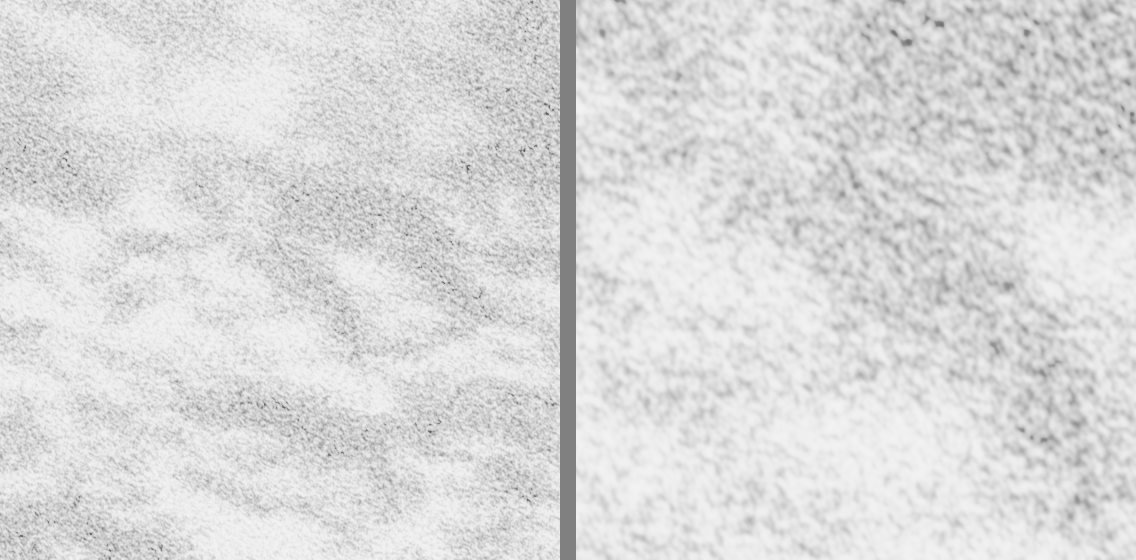
Left, the full canvas; right, a detail of the centre.
Give the GLSL for this texture, as a Shadertoy shader.

```glsl
// Pale weathered plaster: slanting cloudy bleached patches over fine flaky grain.

const float DARK_TONE = 0.785;            // mean grey of the worn areas
const float LIGHT_TONE = 0.937;           // mean grey of the bleached areas
const float WHITE_LIMIT = 0.975;          // brightest grey
const float GRAIN_DARK = 0.068;           // grain contrast in worn areas
const float GRAIN_LIGHT = 0.024;          // grain contrast in bleached areas
const float PIT_DEPTH = 0.22;             // darkening of the small pits
const float PATCH_SLANT = 0.32;           // radians, falling to the right
const float GRAIN_SLANT = 0.55;
const vec2 BROAD_FREQ = vec2(1.3, 3.2);   // cells per canvas
const vec2 PATCH_FREQ = vec2(5.0, 10.0);
const vec2 FLAKE_FREQ = vec2(88.0, 150.0);
const vec2 SPECK_FREQ = vec2(190.0, 245.0);

// Integer hash giving a unit gradient for a lattice point
vec2 gradientAt(ivec2 cell) {
    uvec2 c = uvec2(cell + 32768);
    uint h = c.x * 1597334677u ^ c.y * 3812015801u;
    h = (h ^ (h >> 15)) * 2246822519u;
    h = (h ^ (h >> 13)) * 3266489917u;
    h ^= h >> 16;
    float angle = 6.2831853 * float(h & 65535u) / 65536.0;
    return vec2(cos(angle), sin(angle));
}

float gradientNoise(vec2 p) {
    vec2 base = floor(p);
    vec2 f = p - base;
    ivec2 cell = ivec2(base);
    vec2 u = f * f * f * (f * (f * 6.0 - 15.0) + 10.0);
    float a = dot(gradientAt(cell), f);
    float b = dot(gradientAt(cell + ivec2(1, 0)), f - vec2(1.0, 0.0));
    float c = dot(gradientAt(cell + ivec2(0, 1)), f - vec2(0.0, 1.0));
    float d = dot(gradientAt(cell + ivec2(1, 1)), f - vec2(1.0, 1.0));
    return mix(mix(a, b, u.x), mix(c, d, u.x), u.y);
}

vec2 rotate(vec2 p, float angle) {
    float c = cos(angle), s = sin(angle);
    return vec2(c * p.x - s * p.y, s * p.x + c * p.y);
}

float fbm(vec2 p) {
    float sum = 0.0, amplitude = 1.0;
    for (int i = 0; i < 5; i++) {
        sum += amplitude * gradientNoise(p);
        p = rotate(p, 0.25) * 2.03 + 17.3;
        amplitude *= 0.62;
    }
    return sum;
}

// Bleaching from 0 (worn, dark) to 1 (pale)
float bleaching(vec2 uv) {
    vec2 warp = vec2(gradientNoise(uv * 7.0 + 3.7), gradientNoise(uv * 7.0 + 41.2));
    vec2 p = uv + 0.035 * warp;
    float broad = gradientNoise(rotate(p, 0.08) * BROAD_FREQ + 5.3);
    float patches = fbm(rotate(p, PATCH_SLANT) * PATCH_FREQ + 11.6);
    // Patches stand out below, the upper part is calmer with worn sides
    float calm = smoothstep(0.58, 0.75, uv.y);
    float height = (uv.y - 0.78) / 0.15;
    float wornSides = smoothstep(0.22, 0.5, abs(uv.x - 0.5)) * exp(-height * height);
    float level = 0.55 * broad + mix(0.85, 0.5, calm) * patches - 0.35 * wornSides;
    return smoothstep(-0.55, 0.52, level + 0.03);
}

// Slanted flakes with finer specks, roughly unit deviation
float grainAt(vec2 uv) {
    vec2 wobble = 0.004 * vec2(gradientNoise(uv * 45.0), gradientNoise(uv * 45.0 + 63.1));
    float flakes = gradientNoise(rotate(uv + wobble, GRAIN_SLANT) * FLAKE_FREQ);
    float specks = gradientNoise(rotate(uv, 1.1) * SPECK_FREQ + 29.4);
    return 3.2 * (flakes + 0.75 * specks);
}

void mainImage(out vec4 fragColor, in vec2 fragCoord) {
    vec2 uv = fragCoord / iResolution.y;
    float pale = bleaching(uv);
    float grain = grainAt(uv);
    grain -= 0.13 * (grain * grain - 1.0);

    float grey = mix(DARK_TONE, LIGHT_TONE, pale);
    grey += grain * mix(GRAIN_DARK, GRAIN_LIGHT, pale);

    // Sparse pits in the most worn places
    float pitArea = smoothstep(0.3, 0.0, pale) * smoothstep(0.0, 0.4, gradientNoise(uv * 24.0 + 8.8));
    grey -= PIT_DEPTH * pitArea * smoothstep(-0.9, -2.2, grain);

    // Soft shoulder below white
    float over = max(grey - 0.9, 0.0);
    float room = WHITE_LIMIT - 0.9;
    grey = min(grey, 0.9) + room * (1.0 - exp(-over / room));

    fragColor = vec4(vec3(clamp(grey, 0.0, 1.0)), 1.0);
}
```
